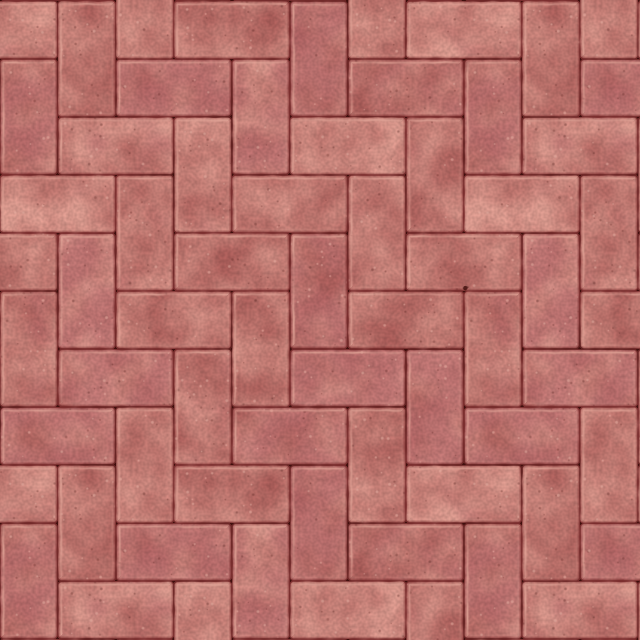
Reproduce this texture procedurally as a Shadertoy shader.

```glsl
// Herringbone paving of worn red clay bricks with narrow dark joints.

const float CELLS = 11.03;               // brick widths across the canvas
const vec2  ORIGIN = vec2(-0.005, 0.015); // joint offset, in brick widths
const float REPEAT = 8.0;                // brick tones recur after this many cells
const float GAP = 0.010;                 // half width of a joint
const float CORNER = 0.06;               // corner rounding
const float BEVEL = 0.047;               // depth of the worn bright rim
const float MOTTLE = 0.66;               // strength of the cloudy tone
const float GRAIN = 0.12;                // strength of the fine clay grain
const vec2  CHIP = vec2(8.03, 6.05);     // one broken corner

const vec3 CLAY_DARK  = vec3(0.655, 0.36, 0.345);
const vec3 CLAY_LIGHT = vec3(0.84, 0.59, 0.545);
const vec3 MAUVE      = vec3(0.69, 0.395, 0.405);
const vec3 RIM        = vec3(0.87, 0.63, 0.58);
const vec3 JOINT      = vec3(0.48, 0.18, 0.18);
const vec3 PIT        = vec3(0.25, 0.06, 0.05);
const vec3 SPECK      = vec3(0.90, 0.69, 0.64);

vec2 hash2(vec2 p) {
    vec3 q = fract(p.xyx * vec3(0.1031, 0.1030, 0.0973));
    q += dot(q, q.yzx + 33.33);
    return fract((q.xx + q.yz) * q.zy);
}

float gradientDot(vec2 corner, vec2 offset) {
    float angle = 6.2832 * hash2(corner).x;
    return dot(vec2(cos(angle), sin(angle)), offset);
}

// Gradient noise, about -0.7 to 0.7
float noise(vec2 p) {
    vec2 i = floor(p), f = p - i;
    vec2 u = f * f * f * (f * (f * 6.0 - 15.0) + 10.0);
    vec2 e = vec2(1.0, 0.0);
    float low  = mix(gradientDot(i, f), gradientDot(i + e, f - e), u.x);
    float high = mix(gradientDot(i + e.yx, f - e.yx), gradientDot(i + 1.0, f - 1.0), u.x);
    return mix(low, high, u.y);
}

// Sparse round dots, at most one in each cell of p
float dots(vec2 p, float density, float soft) {
    vec2 i = floor(p);
    vec2 center = 0.3 + 0.4 * hash2(i + 7.0);
    vec2 pick = hash2(i + 91.0);
    float radius = mix(0.08, 0.22, pick.y);
    float dotShape = 1.0 - smoothstep(radius - soft, radius + soft, length(p - i - center));
    return dotShape * step(pick.x, density);
}

// Corner (xy) and size (zw) of the brick that covers a cell
vec4 herringbone(vec2 cell) {
    float k = mod(cell.x - cell.y + 2.0, 4.0);
    if (k < 0.5) return vec4(cell - vec2(1.0, 0.0), 2.0, 1.0);
    if (k < 1.5) return vec4(cell - vec2(0.0, 1.0), 1.0, 2.0);
    return k < 2.5 ? vec4(cell, 1.0, 2.0) : vec4(cell, 2.0, 1.0);
}

// Mottled clay with grain, pores and pale grit
vec3 clay(vec2 p, vec2 seed, float px) {
    float cloud = noise(p * 1.3) + 0.5 * noise(p * 3.1 + 11.0);
    float tone = 0.52 + 0.36 * (seed.x - 0.5) + MOTTLE * cloud;
    vec3 color = mix(CLAY_DARK, CLAY_LIGHT, clamp(tone, 0.0, 1.0));

    float tint = smoothstep(0.5, 1.1, seed.y + 0.6 * noise(p * 1.8 + 40.0));
    color = mix(color, MAUVE, 0.6 * tint);

    float grain = 0.6 * noise(p * 8.0) + noise(p * 19.0 + 5.0);
    color *= 1.0 + GRAIN * grain;

    color = mix(color, PIT, 0.26 * dots(p * 10.0, 0.05, max(0.09, 10.0 * px)));
    return mix(color, SPECK, 0.50 * dots(p * 9.0 + 20.0, 0.06, max(0.09, 9.0 * px)));
}

void mainImage(out vec4 fragColor, in vec2 fragCoord) {
    float px = CELLS / iResolution.y;
    vec2 p = fragCoord * px - ORIGIN;

    // Brick lookup and its repeating random seed
    vec4 brick = herringbone(floor(p));
    vec2 seed = hash2(mod(brick.xy, REPEAT) + 3.0);
    vec2 local = p - brick.xy;
    vec2 side = local - 0.5 * brick.zw;

    // Depth inside a rounded box with slightly uneven edges
    float gap = GAP + 0.008 * seed.y;
    vec2 q = abs(side) - 0.5 * brick.zw + gap + CORNER;
    float dist = length(max(q, 0.0)) + min(max(q.x, q.y), 0.0) - CORNER;
    float depth = -dist + 0.014 * noise(p * 5.0);

    vec3 color = clay(local + 50.0 * seed, seed, px);

    // Bright rim, strongest on the left and upper edges
    float lit = q.x > q.y ? step(side.x, 0.0) : step(0.0, side.y);
    float band = (depth - BEVEL) / max(0.022, px);
    float wear = 0.8 + 0.9 * noise(p * 2.3);
    color = mix(color, RIM, mix(0.15, 0.7, lit) * wear * exp(-band * band));

    // Shaded shoulder, joint and deeper pits at the corners
    float soft = max(0.014, 0.6 * px);
    float shade = 1.0 - smoothstep(0.0, 0.045, depth);
    color = mix(color, JOINT, mix(0.45, 0.2, lit) * shade);
    float joint = 1.0 - smoothstep(-soft, soft, depth);
    float pit = smoothstep(0.014, 0.03, dist);
    float dirt = clamp(0.12 + 0.7 * noise(p * 0.9 + 8.0), 0.0, 0.5);
    color = mix(color, mix(JOINT, PIT, max(pit, dirt)), joint);

    // Broken corner
    float chip = length((p - CHIP) * vec2(0.8, 1.2)) + 0.03 * noise(p * 14.0);
    color = mix(color, PIT, 0.85 * (1.0 - smoothstep(0.04 - soft, 0.04 + soft, chip)));

    fragColor = vec4(color, 1.0);
}
```
